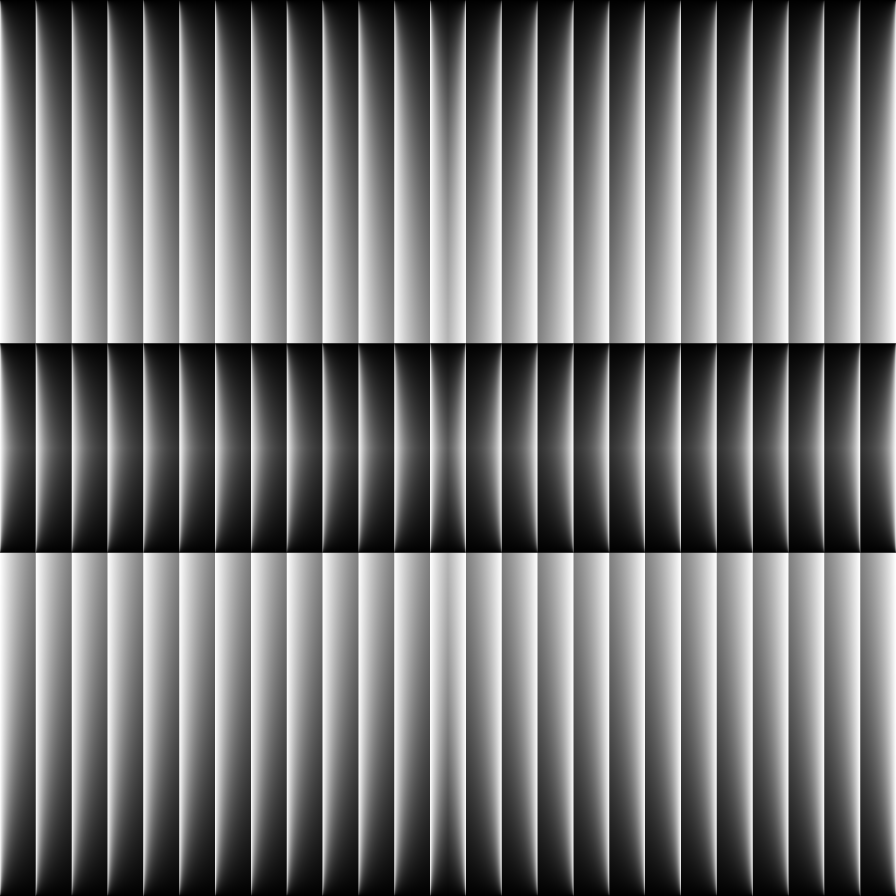
A WebGL 2 fragment shader for this pattern:

```glsl
#version 300 es
precision highp float;

#define COLUMNS 25.0
#define BAND_HEIGHT 0.383
#define SAMPLES 4

uniform vec2 u_resolution;
out vec4 fragColor;

const float HALF_PI = 1.5707963;

// Conic sweep in one tile: white along its outer side, black along its base
float conicTile(vec2 tile) {
    return atan(tile.y, max(tile.x, 1e-5)) / HALF_PI;
}

// Tiles counted inward from the canvas edges, mirrored about both centre lines
float foldedSweep(vec2 uv) {
    vec2 edgeDistance = 0.5 - abs(uv - 0.5);
    vec2 tile = fract(edgeDistance * vec2(COLUMNS, 1.0 / BAND_HEIGHT));
    return conicTile(tile);
}

void main() {
    // Average a grid of subsamples to smooth the tile seams
    float shade = 0.0;
    for (int j = 0; j < SAMPLES; j++) {
        for (int i = 0; i < SAMPLES; i++) {
            vec2 offset = (vec2(i, j) + 0.5) / float(SAMPLES) - 0.5;
            shade += foldedSweep((gl_FragCoord.xy + offset) / u_resolution);
        }
    }
    shade /= float(SAMPLES * SAMPLES);
    fragColor = vec4(vec3(shade), 1.0);
}
```
